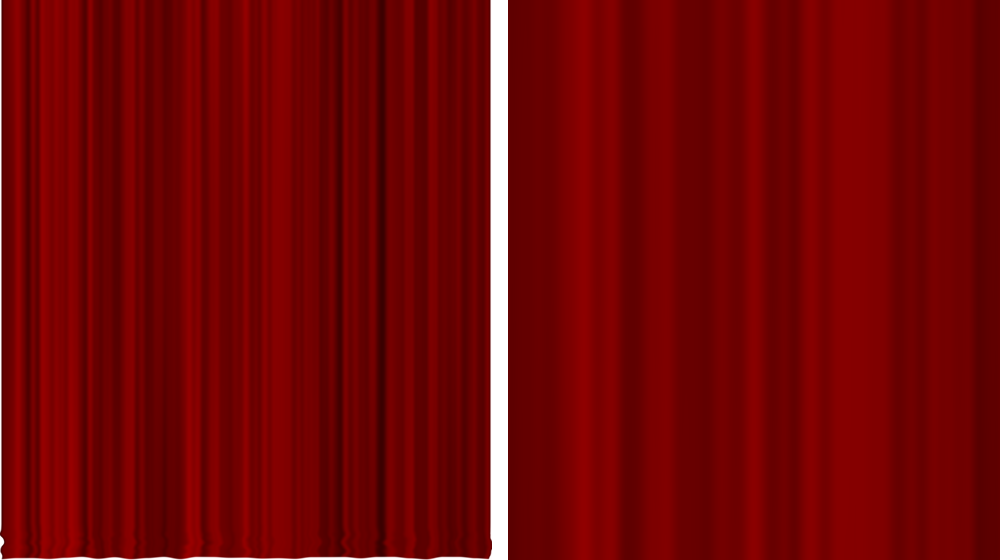
Left, the full canvas; right, a detail of the centre.
A Shadertoy shader for this texture:

```glsl
const vec3 CLOTH_RED = vec3(1.0, 0.0, 0.0);
const vec3 BACKDROP = vec3(1.0, 0.985, 0.985);
const float BASE_LEVEL = 0.428;
const float BROAD_FREQ = 13.0;
const float FOLD_FREQ = 58.0;
const float PLEAT_FREQ = 104.0;
const float BROAD_AMP = 0.045;
const float FOLD_AMP = 0.095;
const float PLEAT_AMP = 0.095;
const float DRIFT_AMP = 0.045;
const float DRIFT_FREQ = 1.8;
const float HEM_HEIGHT = 0.070;
const float HEM_SWAY = 0.0055;
const float SIDE_MARGIN = 0.0030;
const float HEM_MARGIN = 0.0034;
const float HEM_WAVE = 0.0022;

float hash(vec2 p) {
    return fract(sin(dot(p, vec2(127.1, 311.7))) * 43758.5453);
}

// Smooth value noise in the range -1 to 1
float noise(vec2 p) {
    vec2 cell = floor(p);
    vec2 f = fract(p);
    f = f * f * (3.0 - 2.0 * f);
    float low = mix(hash(cell), hash(cell + vec2(1.0, 0.0)), f.x);
    float high = mix(hash(cell + vec2(0.0, 1.0)), hash(cell + 1.0), f.x);
    return 2.0 * mix(low, high, f.y) - 1.0;
}

// Sideways ripple that grows towards the hem
float hemSway(vec2 uv) {
    float strength = 1.0 - smoothstep(0.4 * HEM_HEIGHT, HEM_HEIGHT, uv.y);
    float ripple = noise(vec2(uv.x * 30.0, uv.y * 62.0) + 40.0);
    ripple += 0.4 * noise(vec2(uv.x * 50.0, uv.y * 130.0) + 70.0);
    return HEM_SWAY * strength * ripple;
}

// Brightness of the hanging folds, changing slowly with height
float foldLevel(vec2 uv) {
    float level = BASE_LEVEL;
    level += BROAD_AMP * noise(vec2(uv.x * BROAD_FREQ, 3.0));
    level += FOLD_AMP * noise(vec2(uv.x * FOLD_FREQ, 11.0));
    level += PLEAT_AMP * noise(vec2(uv.x * PLEAT_FREQ, 23.0));
    level += DRIFT_AMP * noise(vec2(uv.x * FOLD_FREQ * 1.3, uv.y * DRIFT_FREQ + 31.0));
    return clamp(level, 0.18, 0.66);
}

void mainImage(out vec4 fragColor, in vec2 fragCoord) {
    vec2 uv = fragCoord / iResolution.xy;
    vec2 pixel = 1.0 / iResolution.xy;
    float x = uv.x + hemSway(uv);

    // Shaded cloth, darker along the cut sides
    float side = min(x, 1.0 - x) - SIDE_MARGIN;
    float level = foldLevel(vec2(x, uv.y));
    level *= mix(0.75, 1.0, smoothstep(0.0, 0.006, side));

    // Wavy lower edge and straight sides
    float hem = uv.y - HEM_MARGIN - HEM_WAVE * noise(vec2(uv.x * 30.0, 57.0));
    float cover = smoothstep(-pixel.x, pixel.x, side);
    cover *= smoothstep(-pixel.y, pixel.y, hem);

    fragColor = vec4(mix(BACKDROP, CLOTH_RED * level, cover), 1.0);
}
```
